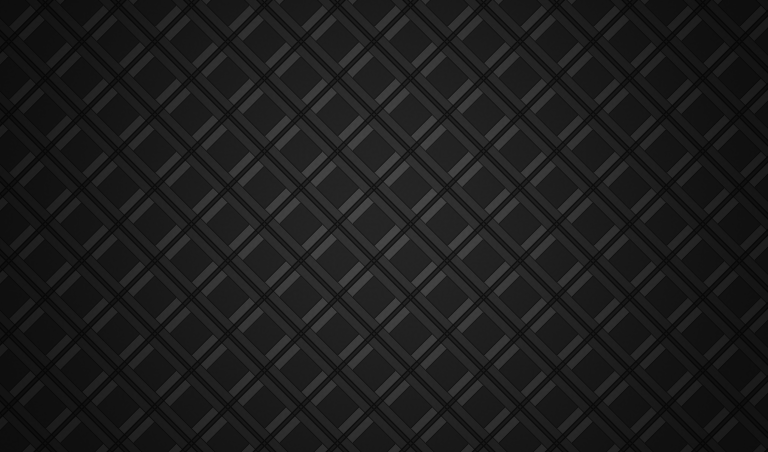
This pattern is drawn by a WebGL 2 fragment shader. Its source:

```glsl
#version 300 es
precision highp float;

uniform vec2 u_resolution;
out vec4 outColor;

#define PITCH 0.1143            // tile side, in canvas heights
#define SQUARE_CENTRE vec2(-0.022, 0.004)
#define BAND_HALF 0.205         // band half-width, in tiles
#define SEAM_OFFSET 0.036       // twin seams, either side of the band axis
#define SEAM_HALF 0.013
#define EDGE_HALF 0.008
#define SQUARE_SHADE 0.138
#define BAND_SHADE 0.188
#define PATCH_SHADE 0.262
#define SEAM_SHADE 0.055
#define GRAIN 0.05
#define LIGHT_CENTRE vec2(0.0, 0.03)

vec2 hashGradient(vec2 cell) {
    vec3 p = fract(cell.xyx * vec3(0.1031, 0.1030, 0.0973));
    p += dot(p, p.yzx + 33.33);
    float angle = 6.2832 * fract((p.x + p.y) * p.z);
    return vec2(cos(angle), sin(angle));
}

float gradientNoise(vec2 p) {
    vec2 i = floor(p), f = fract(p);
    vec2 w = f * f * f * (f * (f * 6.0 - 15.0) + 10.0);
    vec2 e = vec2(1.0, 0.0);
    float a = dot(hashGradient(i), f);
    float b = dot(hashGradient(i + e.xy), f - e.xy);
    float c = dot(hashGradient(i + e.yx), f - e.yx);
    float d = dot(hashGradient(i + e.xx), f - e.xx);
    return mix(mix(a, b, w.x), mix(c, d, w.x), w.y);
}

// Smooth coverage of the region where the signed distance is negative
float cover(float dist, float pixel) {
    return clamp(0.5 - dist / pixel, 0.0, 1.0);
}

float stripe(float dist, float halfWidth, float pixel) {
    return cover(abs(dist) - halfWidth, pixel);
}

void main() {
    vec2 pos = (gl_FragCoord.xy - 0.5 * u_resolution) / u_resolution.y;
    float pixel = 1.0 / (u_resolution.y * PITCH);

    // Diagonal tile coordinates; x rises to the right, y falls to the right
    vec2 p = pos - SQUARE_CENTRE;
    vec2 tile = vec2(p.x + p.y, p.x - p.y) * 0.70711 / PITCH;
    vec2 axisDist = abs(fract(tile) - 0.5);

    // Falling bands run over the lighter rising ones
    float falling = cover(axisDist.x - BAND_HALF, pixel);
    float rising = cover(axisDist.y - BAND_HALF, pixel);
    float shade = mix(SQUARE_SHADE, PATCH_SHADE, rising);
    shade = mix(shade, BAND_SHADE, falling);

    // Narrow strips between the twin seams
    float gap = max(cover(axisDist.x - SEAM_OFFSET, pixel),
                    cover(axisDist.y - SEAM_OFFSET, pixel));
    shade = mix(shade, SQUARE_SHADE, gap);

    // Thin outlines of the bands and patches
    float outline = max(stripe(axisDist.x - BAND_HALF, EDGE_HALF, pixel),
                        stripe(axisDist.y - BAND_HALF, EDGE_HALF, pixel) * (1.0 - falling));
    shade = mix(shade, SEAM_SHADE, 0.75 * outline);

    // Twin seams along both diagonals
    float seam = max(stripe(axisDist.x - SEAM_OFFSET, SEAM_HALF, pixel),
                     stripe(axisDist.y - SEAM_OFFSET, SEAM_HALF, pixel));
    shade = mix(shade, SEAM_SHADE, 0.9 * seam);

    // Fine cloth grain and a soft pool of light
    shade *= 1.0 + GRAIN * gradientNoise(pos * 150.0);
    float light = mix(1.04, 0.38, smoothstep(0.0, 1.02, length(pos - LIGHT_CENTRE)));
    outColor = vec4(vec3(shade * light), 1.0);
}
```
